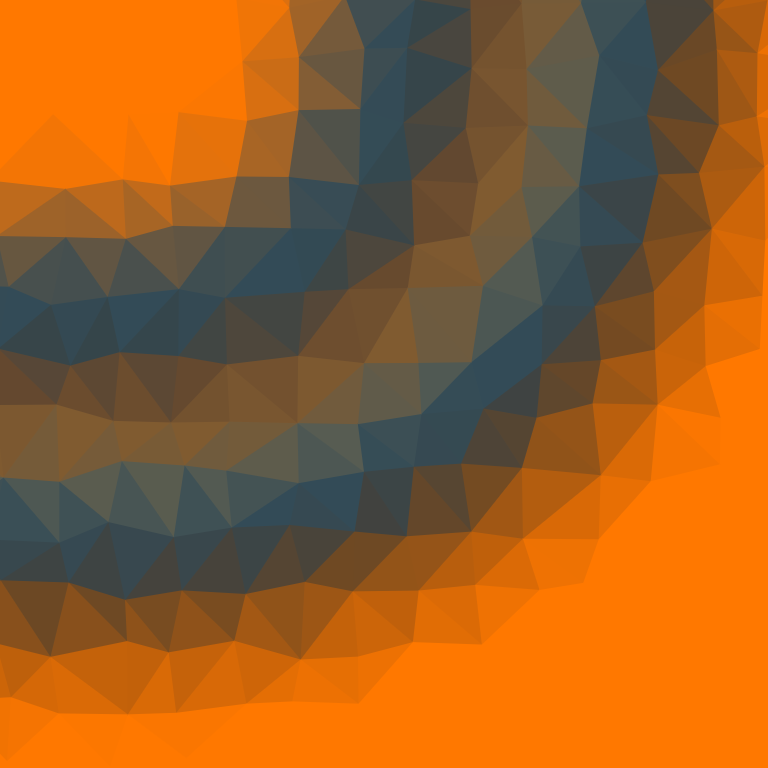
Reproduce this background procedurally as a Shadertoy shader.

```glsl
const float CELLS = 13.0;

vec2 hash2(vec2 p) {
    return fract(sin(vec2(dot(p, vec2(127.1, 311.7)), dot(p, vec2(269.5, 183.3)))) * 43758.5453);
}

// Jittered grid corner, in cell units
vec2 corner(vec2 id) {
    return id + (hash2(id) - 0.5) * 0.4;
}

float ramp(float a, float b, float x) {
    return clamp((x - a) / (b - a), 0.0, 1.0);
}

// Colour bands bending around the upper left corner (y points down)
vec3 bandColor(vec2 p) {
    vec3 orange = vec3(1.0, 0.47, 0.0);
    vec3 slate = vec3(0.2, 0.295, 0.34);
    float r = length(max(p - vec2(0.165, 0.046), 0.0));

    vec3 col = mix(orange, slate, smoothstep(0.13, 0.36, r));
    col = mix(col, vec3(0.21, 0.27, 0.29), ramp(0.365, 0.395, r));
    col = mix(col, vec3(0.40, 0.285, 0.18), ramp(0.395, 0.46, r));
    col = mix(col, vec3(0.50, 0.355, 0.19), ramp(0.46, 0.52, r));
    col = mix(col, vec3(0.34, 0.36, 0.32), ramp(0.53, 0.595, r));
    col = mix(col, slate, ramp(0.595, 0.64, r));
    col = mix(col, vec3(0.25, 0.26, 0.25), ramp(0.66, 0.70, r));
    col = mix(col, vec3(0.43, 0.285, 0.14), ramp(0.70, 0.745, r));
    col = mix(col, vec3(0.76, 0.38, 0.04), ramp(0.745, 0.825, r));
    return mix(col, orange, ramp(0.825, 0.91, r));
}

// Signed distance to the line a-b
float edgeDistance(vec2 p, vec2 a, vec2 b) {
    vec2 e = normalize(b - a);
    return e.x * (p.y - a.y) - e.y * (p.x - a.x);
}

// Flat facet colour in rgb, antialiased coverage in a
vec4 facet(vec2 p, vec2 a, vec2 b, vec2 c, float pixel) {
    float d = min(edgeDistance(p, a, b), min(edgeDistance(p, b, c), edgeDistance(p, c, a)));
    float cover = clamp(0.5 + d / pixel, 0.0, 1.0);
    return vec4(bandColor((a + b + c) / (3.0 * CELLS)) * cover, cover);
}

void mainImage(out vec4 fragColor, in vec2 fragCoord) {
    vec2 uv = fragCoord / iResolution.xy;
    vec2 p = vec2(uv.x, 1.0 - uv.y) * CELLS;
    float pixel = CELLS / iResolution.y;
    vec4 sum = vec4(0.0);

    // Each nearby quad is split along its shorter diagonal
    for (int y = -1; y <= 1; y++) {
        for (int x = -1; x <= 1; x++) {
            vec2 id = floor(p) + vec2(x, y);
            vec2 a = corner(id);
            vec2 b = corner(id + vec2(1, 0));
            vec2 c = corner(id + vec2(1, 1));
            vec2 d = corner(id + vec2(0, 1));
            if (distance(a, c) < distance(b, d)) {
                sum += facet(p, a, b, c, pixel) + facet(p, a, c, d, pixel);
            } else {
                sum += facet(p, a, b, d, pixel) + facet(p, b, c, d, pixel);
            }
        }
    }
    fragColor = vec4(sum.rgb / max(sum.a, 0.001), 1.0);
}
```
